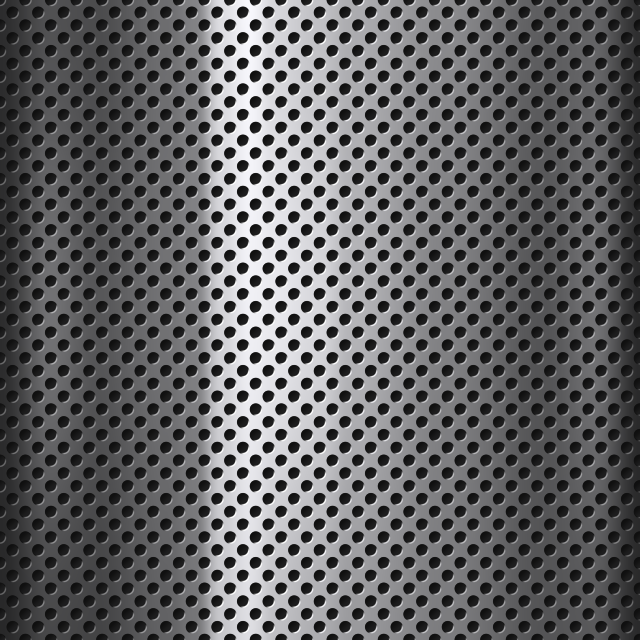
This texture is drawn by a WebGL 2 fragment shader. Its source:

```glsl
#version 300 es
precision highp float;

uniform vec2 u_resolution;
out vec4 fragColor;

const float REPEATS = 25.0;
const float RIM_RADIUS = 0.24;
const float BORE_RADIUS = 0.214;
const vec2 BORE_SHIFT = vec2(-0.022, 0.022);
const vec3 STEEL_TINT = vec3(0.992, 0.992, 1.012);
const vec3 BORE_COLOR = vec3(0.115, 0.115, 0.118);
const vec3 SHADOW_COLOR = vec3(0.06);

// Sheen stops: position across, tone at mid height, tone at top and bottom
const int STOPS = 14;
const vec3 SHEEN[STOPS] = vec3[](
    vec3(0.00, 0.18, 0.17), vec3(0.08, 0.46, 0.31),
    vec3(0.15, 0.35, 0.29), vec3(0.26, 0.46, 0.42),
    vec3(0.305, 0.52, 0.50), vec3(0.345, 0.85, 0.85),
    vec3(0.39, 0.97, 0.95), vec3(0.43, 0.94, 0.82),
    vec3(0.50, 0.87, 0.74), vec3(0.55, 0.73, 0.66),
    vec3(0.70, 0.52, 0.53), vec3(0.85, 0.34, 0.36),
    vec3(0.93, 0.46, 0.38), vec3(1.00, 0.17, 0.18));

// Blend the stops across the sheet, varying with height
float sheenTone(vec2 uv) {
    float fromMiddle = abs(2.0 * uv.y - 1.0);
    float ends = smoothstep(0.0, 1.0, fromMiddle);
    float tone = mix(SHEEN[0].y, SHEEN[0].z, ends);
    for (int i = 1; i < STOPS; i++) {
        float blend = smoothstep(SHEEN[i - 1].x, SHEEN[i].x, uv.x);
        tone = mix(tone, mix(SHEEN[i].y, SHEEN[i].z, ends), blend);
    }
    return tone * mix(0.92, 1.03, uv.y);
}

// Offset from the nearest hole centre of a staggered lattice
vec2 staggeredCell(vec2 p) {
    vec2 a = fract(p + 0.5) - 0.5;
    vec2 b = fract(p) - 0.5;
    return dot(a, a) < dot(b, b) ? a : b;
}

float disc(vec2 p, float radius, float blur) {
    return 1.0 - smoothstep(-blur, blur, length(p) - radius);
}

// Punched hole: bevelled wall lit at lower right, then the dark bore
vec3 punchHole(vec3 plate, vec2 p, float blur) {
    vec2 lightDir = normalize(vec2(1.0, -1.0));
    float facing = dot(p / max(length(p), 0.001), lightDir);
    vec3 glint = min(plate * 1.05 + 0.24, vec3(1.0));
    vec3 wall = mix(SHADOW_COLOR, glint, smoothstep(0.15, 0.85, facing));
    float depth = smoothstep(-0.2, 0.12, dot(p, lightDir));
    vec3 bore = mix(SHADOW_COLOR, BORE_COLOR, depth);
    vec3 color = mix(plate, wall, disc(p, RIM_RADIUS, blur));
    return mix(color, bore, disc(p - BORE_SHIFT, BORE_RADIUS, blur));
}

void main() {
    vec2 uv = gl_FragCoord.xy / u_resolution;
    float blur = 0.75 * REPEATS / min(u_resolution.x, u_resolution.y);
    vec3 plate = STEEL_TINT * sheenTone(uv);
    vec2 cell = staggeredCell(uv * REPEATS);
    fragColor = vec4(punchHole(plate, cell, blur), 1.0);
}
```
